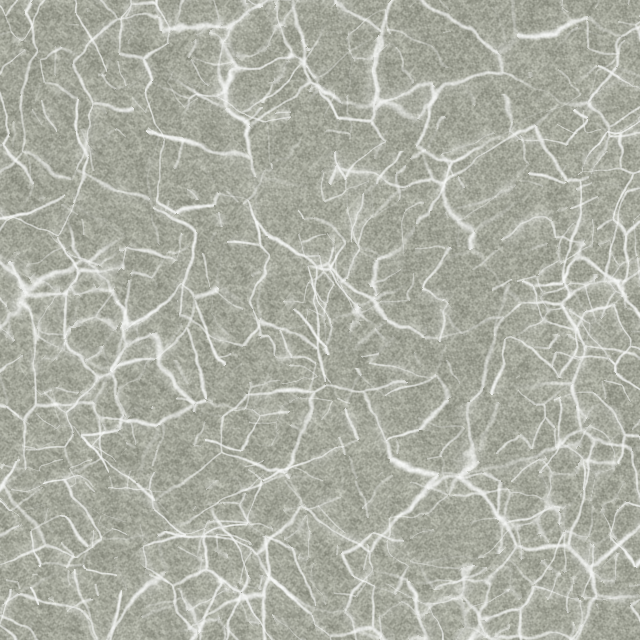
This texture is drawn by a Shadertoy shader. Its source:

```glsl
// Grey-green marble: fine speckled stone crossed by a web of white cracked veins.

const vec3 STONE = vec3(0.635, 0.645, 0.595);
const vec3 VEIN = vec3(0.965, 0.97, 0.965);

// Vein layers: cells across the canvas, half width, share of edges that show
const vec3 BOLD_VEINS = vec3(8.0, 0.0024, 0.85);
const vec3 MID_VEINS = vec3(13.0, 0.0019, 0.62);
const vec3 FINE_VEINS = vec3(22.0, 0.0015, 0.42);

const float KNOT_SIZE = 0.016;   // reach of white patches at junctions
const float FEATHER_SIZE = 0.007; // reach of the wisps beside veins
const float GRAIN_FREQ = 370.0;

float hash(vec2 p) {
    return fract(sin(dot(p, vec2(127.1, 311.7))) * 43758.5453);
}

vec2 hash2(vec2 p) {
    return vec2(hash(p), hash(p + 57.3));
}

float noise(vec2 p) {
    vec2 i = floor(p), f = fract(p);
    f = f * f * (3.0 - 2.0 * f);
    return mix(mix(hash(i), hash(i + vec2(1, 0)), f.x),
               mix(hash(i + vec2(0, 1)), hash(i + vec2(1, 1)), f.x), f.y);
}

vec2 warp(vec2 p, float freq) {
    return vec2(noise(p * freq), noise(p * freq + 31.7)) - 0.5;
}

// Voronoi borders: nearest distance, second nearest distance, random value per edge
vec3 cracks(vec2 p) {
    vec2 cell = floor(p), f = fract(p);
    vec2 nearCell = vec2(0.0), nearVec = vec2(0.0);
    float best = 9.0;
    for (int y = -1; y <= 1; y++)
    for (int x = -1; x <= 1; x++) {
        vec2 g = vec2(x, y);
        vec2 r = g + hash2(cell + g) - f;
        if (dot(r, r) < best) {
            best = dot(r, r);
            nearVec = r;
            nearCell = g;
        }
    }
    vec3 edge = vec3(9.0, 9.0, 0.0);
    for (int y = -2; y <= 2; y++)
    for (int x = -2; x <= 2; x++) {
        vec2 g = nearCell + vec2(x, y);
        vec2 r = g + hash2(cell + g) - f;
        vec2 across = r - nearVec;
        if (dot(across, across) < 1e-5) continue;
        float d = dot(0.5 * (nearVec + r), normalize(across));
        if (d < edge.x) {
            edge = vec3(d, edge.x, hash(2.0 * cell + g + nearCell + 0.37));
        } else {
            edge.y = min(edge.y, d);
        }
    }
    return edge;
}

// One web of veins with uneven width, feathered sides and filled junctions
float veinLayer(vec2 p, vec3 layer, float cluster) {
    vec2 q = p + layer.x * 3.17;
    vec3 edge = cracks(q * layer.x);
    float d = edge.x / layer.x;
    float corner = (edge.x + edge.y) / layer.x;

    float swell = noise(q * 17.0);
    float presence = edge.z + 0.5 * (noise(q * 11.0) - 0.5) + 0.3 * cluster;
    float strength = smoothstep(0.9 - layer.z, 1.35 - layer.z, presence);
    float width = layer.y * mix(0.55, 1.6, swell);

    float core = 1.0 - smoothstep(0.1 * width, 1.9 * width, d);
    float wisp = smoothstep(0.4, 0.85, noise(q * 26.0 + 5.0));
    wisp *= 0.4 + 0.8 * noise(q * vec2(150.0, 60.0));
    float feather = 0.6 * wisp * exp(-d / FEATHER_SIZE);
    float knot = 1.0 - smoothstep(0.15 * KNOT_SIZE, KNOT_SIZE, corner);
    knot *= cluster * (0.45 + 0.55 * noise(q * 80.0));

    float body = core * mix(0.5, 0.95, swell);
    return strength * max(body, max(feather, knot));
}

float speckle(vec2 p) {
    vec2 q = mat2(0.8, 0.6, -0.6, 0.8) * p + 2.0;
    return 0.15 * (noise(q * GRAIN_FREQ) - 0.5)
         + 0.10 * (noise(q * 165.0) - 0.5)
         + 0.05 * (noise(q * 60.0) - 0.5)
         + 0.02 * (noise(q * 7.0) - 0.5);
}

void mainImage(out vec4 fragColor, in vec2 fragCoord) {
    vec2 uv = fragCoord / iResolution.y;

    // Broad bends stretch the cells, small ones roughen the cracks
    vec2 p = uv + 0.11 * warp(uv, 3.5) + 0.035 * warp(uv, 9.0)
           + 0.011 * warp(uv, 28.0) + 0.005 * warp(uv, 72.0);

    float cluster = smoothstep(0.5, 0.85, noise(uv * 5.5 + 8.0));
    float clear = 1.0 - veinLayer(p, BOLD_VEINS, cluster);
    clear *= 1.0 - veinLayer(p, MID_VEINS, cluster);
    clear *= 1.0 - 0.75 * veinLayer(p, FINE_VEINS, cluster);
    float vein = 1.0 - clear;

    vec3 color = mix(STONE, VEIN, vein) + speckle(uv) * (1.0 - 0.75 * vein);
    fragColor = vec4(clamp(color, 0.0, 1.0), 1.0);
}
```
